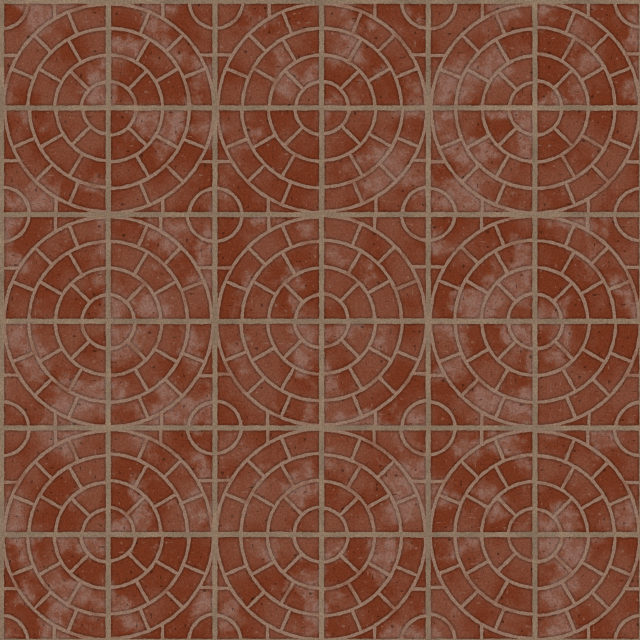
This texture is drawn by a WebGL 2 fragment shader. Its source:

```glsl
#version 300 es
precision highp float;
// Weathered terracotta paving: 3 x 3 ringed medallions, each made of 2 x 2 square tiles.
uniform vec2 u_resolution;
out vec4 fragColor;

const float HALF_PI = 1.5707963;
const float TILES = 6.0;
const float RING_STEP = 0.25;
const float OUTER_RADIUS = 0.98;
const float GROUT_HALF = 0.024;
const float GROOVE_HALF = 0.0155;

const vec3 DEEP_CLAY = vec3(0.45, 0.205, 0.118);
const vec3 WARM_CLAY = vec3(0.49, 0.285, 0.21);
const vec3 PALE_BLOOM = vec3(0.55, 0.40, 0.345);
const vec3 GROUT = vec3(0.54, 0.455, 0.375);
const vec3 GROOVE = vec3(0.575, 0.455, 0.385);

vec2 hash2(vec2 p) {
    vec3 h = fract(p.xyx * vec3(0.1031, 0.1030, 0.0973));
    h += dot(h, h.yzx + 33.33);
    return fract((h.xx + h.yz) * h.zy);
}

float cornerSlope(vec2 cell, vec2 corner, vec2 f) {
    float angle = 4.0 * HALF_PI * hash2(cell + corner).x;
    return dot(vec2(cos(angle), sin(angle)), f - corner);
}

float gradientNoise(vec2 p) {
    vec2 cell = floor(p), f = fract(p);
    vec2 w = f * f * f * (f * (f * 6.0 - 15.0) + 10.0);
    float low = mix(cornerSlope(cell, vec2(0, 0), f), cornerSlope(cell, vec2(1, 0), f), w.x);
    float high = mix(cornerSlope(cell, vec2(0, 1), f), cornerSlope(cell, vec2(1, 1), f), w.x);
    return mix(low, high, w.y);
}

float fbm(vec2 p) {
    float sum = 0.0, amplitude = 1.0;
    for (int i = 0; i < 6; i++) {
        sum += amplitude * gradientNoise(p);
        p = mat2(1.6, 1.2, -1.2, 1.6) * p + 7.3;
        amplitude *= 0.55;
    }
    return sum;
}

// Coverage of a line from its centre distance
float stroke(float dist, float halfWidth, float aa) {
    return 1.0 - smoothstep(halfWidth - aa, halfWidth + aa, dist);
}

// Concentric rings, plus the small circle shared by four medallions
float ringDistance(vec2 q) {
    float r = length(q);
    float d = abs(length(q - 1.0) - RING_STEP);
    for (float k = 1.0; k < 5.0; k++) {
        d = min(d, abs(r - min(k * RING_STEP, OUTER_RADIUS)));
    }
    return d;
}

// Radial joints split band k into k + 1 bricks per quarter; short stubs lie outside
float jointDistance(vec2 q) {
    float r = length(q);
    if (r > OUTER_RADIUS) return min(abs(q.x - 0.5), abs(q.y - 0.5));
    float band = floor(r / RING_STEP);
    if (band < 1.0) return 1.0;
    float wedge = HALF_PI / (band + 1.0);
    float offset = mod(atan(q.y, q.x) + 0.5 * wedge, wedge) - 0.5 * wedge;
    return r * abs(sin(offset));
}

// Fired clay with tone drift, pale bloom and specks, different on every tile
vec3 clayColor(vec2 p, vec2 tile) {
    vec2 variation = hash2(tile + 11.0);
    vec2 s = p + 40.0 * hash2(tile + 3.0);
    float tone = fbm(s * 2.3 + 17.0) + 0.5 * (variation.x - 0.5);
    vec3 color = mix(DEEP_CLAY, WARM_CLAY, smoothstep(-0.4, 0.5, tone));
    float bloom = smoothstep(0.04, 0.42, fbm(s * 1.9) + 0.35 * (variation.y - 0.5));
    float mottling = smoothstep(-0.35, 0.3, fbm(s * 9.0));
    color = mix(color, PALE_BLOOM, bloom * mix(0.5, 1.0, mottling));
    float speck = gradientNoise(s * 22.0);
    color = mix(color, PALE_BLOOM, 0.6 * smoothstep(0.36, 0.55, speck));
    return color * (1.0 - 0.3 * smoothstep(0.38, 0.55, -speck));
}

void main() {
    vec2 uv = gl_FragCoord.xy / u_resolution;
    vec2 p = uv * TILES + vec2(-0.015, 0.012);
    float aa = 0.75 * TILES / min(u_resolution.x, u_resolution.y);
    vec2 tile = floor(p);

    // Quarter medallion: 0 at its centre, 1 at its outer edges
    vec2 q = abs(mod(p, 2.0) - 1.0);
    vec2 laid = q + 0.022 * (hash2(tile + 29.0) - 0.5);
    vec2 edge = min(q, 1.0 - q);
    float rough = 0.006 * gradientNoise(p * 14.0) + 0.004 * gradientNoise(p * 37.0);
    float grooveDist = min(ringDistance(laid), jointDistance(laid)) + rough;
    float groutDist = min(edge.x, edge.y) + rough;

    // Clay, darkened by dirt gathered beside the lines
    float grain = 1.0 + 0.13 * gradientNoise(p * 45.0) + 0.1 * gradientNoise(p * 83.0);
    float gap = min(grooveDist - GROOVE_HALF, groutDist - GROUT_HALF);
    vec3 color = clayColor(p, tile) * mix(0.8, 1.0, smoothstep(0.0, 0.03, gap));

    // Worn grooves and sandy grout
    float stain = fbm(p * 3.1 + 5.0);
    vec3 grooveColor = mix(GROOVE, WARM_CLAY, 0.45 * smoothstep(0.1, 0.6, stain));
    vec3 groutColor = GROUT * (1.0 + 0.12 * stain);
    color = mix(color, grooveColor, stroke(grooveDist, GROOVE_HALF, aa));
    color = mix(color, groutColor, stroke(groutDist, GROUT_HALF, aa));
    fragColor = vec4(color * grain, 1.0);
}
```
